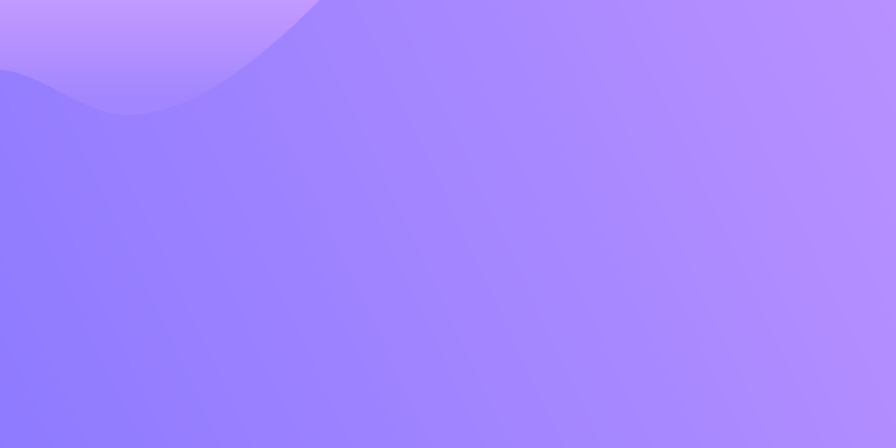
Give the GLSL for this background, as a WebGL 2 fragment shader.

```glsl
#version 300 es
precision highp float;
// A diagonal violet gradient with a soft wave hanging from the top left corner.
// The wave's lower edge is two joined Hermite curves giving depth below the top,
// and its fill fades downwards from pink-violet to a pale tint of the background.

#define GRADIENT_RISE 0.19   // share of the gradient that runs vertically
#define WAVE_LOW_X 0.282     // where the wave hangs lowest
#define WAVE_END_X 0.7135    // where the wave meets the top edge
#define WAVE_START_DEPTH 0.156
#define WAVE_LOW_DEPTH 0.2565
#define WAVE_FADE 0.225      // depth over which the fill fades

uniform vec2 u_resolution;
out vec4 fragColor;

const vec3 BASE_BLUE = vec3(0.557, 0.480, 1.0);
const vec3 BASE_PINK = vec3(0.722, 0.567, 1.0);
const vec3 WAVE_TOP = vec3(0.762, 0.602, 1.0);
const vec3 WAVE_BOTTOM = vec3(0.632, 0.524, 1.0);

// Cubic through points a and b (x, depth) with the given end slopes.
float hermite(float x, vec2 a, vec2 b, float slopeA, float slopeB) {
    float span = b.x - a.x;
    float t = clamp((x - a.x) / span, 0.0, 1.0);
    float bend = slopeA * t * (1.0 - t) * (1.0 - t) - slopeB * t * t * (1.0 - t);
    return mix(a.y, b.y, t * t * (3.0 - 2.0 * t)) + span * bend;
}

// Depth of the wave's edge below the top, continuing downhill past its end.
float waveDepth(float x) {
    vec2 start = vec2(0.0, WAVE_START_DEPTH);
    vec2 low = vec2(WAVE_LOW_X, WAVE_LOW_DEPTH);
    vec2 end = vec2(WAVE_END_X, 0.0);
    float depth = x < low.x ? hermite(x, start, low, 0.06, 0.0)
                            : hermite(x, low, end, 0.0, -1.0);
    return depth - max(x - end.x, 0.0);
}

void main() {
    vec2 uv = gl_FragCoord.xy / u_resolution;
    float x = gl_FragCoord.x / u_resolution.y;
    float depth = 1.0 - uv.y;

    // Background gradient
    vec3 color = mix(BASE_BLUE, BASE_PINK, mix(uv.x, uv.y, GRADIENT_RISE));

    // Wave with a smoothed edge
    float inside = waveDepth(x) - depth;
    float mask = clamp(0.5 + inside / fwidth(inside), 0.0, 1.0);
    vec3 fill = mix(WAVE_TOP, WAVE_BOTTOM, clamp(depth / WAVE_FADE, 0.0, 1.0));
    color = mix(color, fill, mask);

    fragColor = vec4(color, 1.0);
}
```
